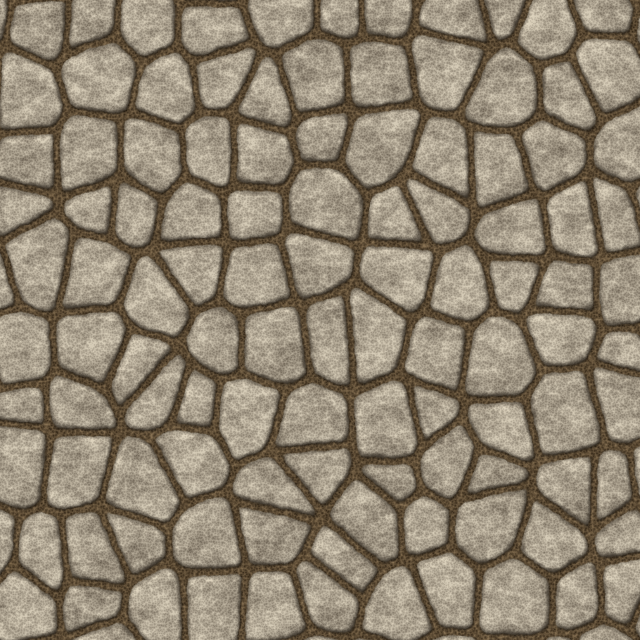
This texture is drawn by a WebGL 2 fragment shader. Its source:

```glsl
#version 300 es
precision highp float;

uniform vec2 u_resolution;
out vec4 fragColor;

// Layout, in cells of the stone grid
const vec2 STONE_GRID = vec2(10.8, 9.8);
const float JITTER = 0.74;
const float SIZE_SPREAD = 0.20;
const float HALF_GAP = 0.054;
const float CORNER_ROUNDING = 0.046;
const float EDGE_WOBBLE = 0.022;
const float RIM_WIDTH = 0.075;

// Surface detail, in grains per canvas
const float GRAIN_FREQ = 270.0;
const float MOTTLE_FREQ = 95.0;
const float GRIT_FREQ = 190.0;

// Palette and light
const vec3 STONE_DARK = vec3(0.48, 0.44, 0.38);
const vec3 STONE_LIGHT = vec3(0.79, 0.75, 0.67);
const vec3 RIM_COLOR = vec3(0.25, 0.22, 0.18);
const vec3 MORTAR_DARK = vec3(0.25, 0.195, 0.125);
const vec3 MORTAR_LIGHT = vec3(0.48, 0.40, 0.29);
const vec2 LIGHT_DIR = vec2(-0.5, 0.866);

vec2 hash2(vec2 p) {
    vec3 q = fract(p.xyx * vec3(0.1031, 0.1030, 0.0973));
    q += dot(q, q.yzx + 33.33);
    return fract((q.xx + q.yz) * q.zy);
}

// Layered sines, each octave bent by the sum so far
float waves(vec2 p) {
    float sum = 0.0, amp = 0.5;
    for (int i = 0; i < 6; i++) {
        vec2 q = p + 1.4 * sin(p.yx * 1.3 + sum * 2.0);
        sum += amp * sin(q.x) * sin(q.y);
        p = p * 1.8 + vec2(2.7, 5.1);
        amp *= 0.7;
    }
    return sum;
}

// Cellular noise: distance to the nearest scattered point, centred on zero
float cellular(vec2 p) {
    vec2 cell = floor(p);
    float nearest = 4.0;
    for (int y = -1; y <= 1; y++)
    for (int x = -1; x <= 1; x++) {
        vec2 c = cell + vec2(x, y);
        vec2 r = c + hash2(c) - p;
        nearest = min(nearest, dot(r, r));
    }
    return sqrt(nearest) - 0.45;
}

// Offset to a stone's seed (xy) and its weighted squared distance (z)
vec3 seed(vec2 cell, vec2 p) {
    vec2 r = cell + 0.5 + JITTER * (hash2(cell) - 0.5) - p;
    float weight = SIZE_SPREAD * (hash2(cell + 71.0).x - 0.5);
    return vec3(r, dot(r, r) - weight);
}

// Rounded distance to the stone border (x) and outward direction (yz)
vec3 stoneBorder(vec2 p, out vec2 id) {
    vec2 cell = floor(p);
    vec3 own = vec3(0.0, 0.0, 9.0);
    id = cell;
    for (int y = -2; y <= 2; y++)
    for (int x = -2; x <= 2; x++) {
        vec2 c = cell + vec2(x, y);
        vec3 s = seed(c, p);
        if (s.z < own.z) { own = s; id = c; }
    }
    float total = 1e-9;
    vec2 outward = vec2(0.0);
    for (int y = -2; y <= 2; y++)
    for (int x = -2; x <= 2; x++) {
        vec3 s = seed(cell + vec2(x, y), p);
        vec2 span = s.xy - own.xy;
        float len = length(span);
        if (len < 0.001) continue;
        float w = exp(-0.5 * (s.z - own.z) / (len * CORNER_ROUNDING));
        total += w;
        outward += w * span / len;
    }
    return vec3(-CORNER_ROUNDING * log(total), outward / (length(outward) + 1e-9));
}

void main() {
    vec2 uv = gl_FragCoord.xy / u_resolution.y;
    vec2 p = uv * STONE_GRID + 20.0;
    float pixel = STONE_GRID.y / u_resolution.y;

    // Stone outlines
    vec2 wobble = vec2(waves(p * 5.0), waves(p.yx * 5.0 + 9.0));
    vec2 id;
    vec3 border = stoneBorder(p + EDGE_WOBBLE * wobble, id);
    float inset = border.x - HALF_GAP;
    float facing = dot(border.yz, LIGHT_DIR);

    // Weathered stone face
    vec2 variation = hash2(id + 13.0);
    float stain = waves(p * vec2(3.6, 5.6) + variation * 40.0);
    float grain = cellular(uv * GRAIN_FREQ);
    float mottle = cellular(uv * MOTTLE_FREQ * vec2(0.8, 1.2));
    float tone = 0.63 + 0.42 * stain + 0.65 * grain + 0.45 * mottle + 0.14 * (variation.x - 0.5);
    vec3 stone = mix(STONE_DARK, STONE_LIGHT, clamp(tone, -0.3, 1.15));

    // Worn rim, darker away from the light
    float rim = 1.0 - smoothstep(-0.01, RIM_WIDTH, inset + 0.012 * stain);
    stone = mix(stone, RIM_COLOR, rim * (0.72 - 0.24 * facing));
    stone *= 1.0 + 0.07 * facing * (1.0 - smoothstep(0.0, 0.2, inset));

    // Gritty mortar with contact shadow
    float grit = 0.52 + 1.0 * cellular(uv * GRIT_FREQ) + 0.6 * grain + 0.15 * wobble.x;
    vec3 mortar = mix(MORTAR_DARK, MORTAR_LIGHT, clamp(grit, -0.2, 1.2));
    float contact = smoothstep(-0.045, 0.0, inset);
    mortar *= 1.0 - contact * (0.24 - 0.16 * facing);

    float cover = smoothstep(-pixel, pixel, inset);
    fragColor = vec4(mix(mortar, stone, cover), 1.0);
}
```
